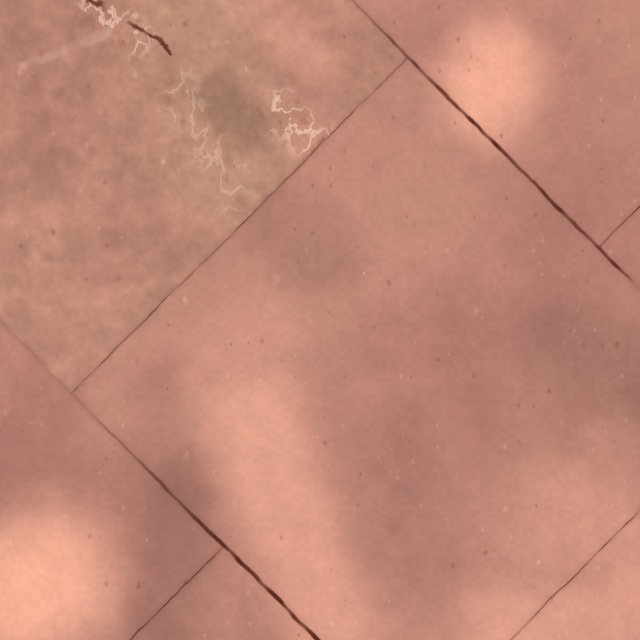
Give the GLSL for this texture, as a WebGL 1 fragment shader.

```glsl
precision highp float;
uniform vec2 u_resolution;

const vec3 SHADE = vec3(0.69, 0.475, 0.425);
const vec3 ROSE = vec3(0.77, 0.54, 0.478);
const vec3 TAN = vec3(0.745, 0.57, 0.47);
const vec3 SUNLIT = vec3(0.98, 0.70, 0.595);
const vec3 CHIP = vec3(0.92, 0.76, 0.67);
const vec3 GROOVE = vec3(0.34, 0.16, 0.12);

const vec2 PITCH = vec2(1.07, 1.051);   // stone length and course height on the diagonals
const vec2 OFFSET = vec2(0.727, -0.503);
const float BOND = 0.595;               // shift of each course along its length
const float DIAGONAL = 0.7071;

float hash(vec2 p) {
  return fract(sin(dot(p, vec2(127.1, 311.7))) * 43758.5453);
}

float noise(vec2 p) {
  vec2 i = floor(p), f = fract(p);
  f = f * f * (3.0 - 2.0 * f);
  return mix(mix(hash(i), hash(i + vec2(1.0, 0.0)), f.x),
             mix(hash(i + vec2(0.0, 1.0)), hash(i + 1.0), f.x), f.y);
}

float fbm(vec2 p) {
  float sum = 0.0, amp = 0.5;
  for (int i = 0; i < 5; i++) {
    sum += amp * noise(p);
    p = mat2(1.6, 1.2, -1.2, 1.6) * p + 7.3;
    amp *= 0.5;
  }
  return sum;
}

// Soft capsule around the segment a-b
float glow(vec2 p, vec2 a, vec2 b, float radius) {
  vec2 ab = b - a;
  float h = clamp(dot(p - a, ab) / dot(ab, ab), 0.0, 1.0);
  return 1.0 - smoothstep(0.15 * radius, radius, length(p - a - h * ab));
}

// Sparse uneven flecks, one at most per cell, most of them faint
float flecks(vec2 p, float cells, float chance, float size, float seed) {
  vec2 id = floor(p * cells) + seed;
  vec2 centre = 0.3 + 0.4 * vec2(hash(id + 3.1), hash(id + 8.7));
  float d = length((fract(p * cells) - centre) * vec2(1.2, 0.85)) / cells;
  float radius = size * mix(0.5, 1.2, hash(id + 5.3)) * (0.6 + 0.8 * noise(p * 250.0));
  float strength = mix(0.25, 1.0, hash(id + 6.9));
  return step(hash(id), chance) * strength * (1.0 - smoothstep(0.0, radius, d));
}

float groove(float d, float halfWidth, float soft) {
  return 1.0 - smoothstep(halfWidth - soft, halfWidth + soft, d);
}

float lineDistance(float x, float pitch) {
  return abs(x - floor(x + 0.5)) * pitch * DIAGONAL;
}

// Dappled light falling across the paving
float sunlight(vec2 p) {
  vec2 q = p + 0.05 * (vec2(fbm(p * 7.0), fbm(p * 7.0 + 20.0)) - 0.5);
  float light = 0.88 * glow(q, vec2(0.785, 0.89), vec2(0.76, 0.85), 0.12);
  light = max(light, 0.95 * glow(q, vec2(0.0, 0.06), vec2(0.08, 0.11), 0.17));
  light = max(light, 0.57 * glow(q, vec2(0.39, 0.35), vec2(0.51, 0.0), 0.12));
  light = max(light, 0.25 * glow(q, vec2(0.35, 0.42), vec2(0.40, 0.48), 0.10));
  light = max(light, 0.36 * glow(q, vec2(0.88, 0.20), vec2(0.96, 0.16), 0.13));
  return max(light, 0.55 * glow(q, vec2(0.80, 0.0), vec2(1.0, 0.05), 0.13));
}

void main() {
  vec2 p = gl_FragCoord.xy / u_resolution;
  float soft = max(0.0019, 0.9 / min(u_resolution.x, u_resolution.y));

  // Diagonal courses of stones in a running bond
  float wobble = 0.004 * (noise(p * 30.0) - 0.5) + 0.002 * (noise(p * 90.0) - 0.5);
  float along = p.x + 1.0 - p.y;
  float across = (p.x + p.y - 1.0 - OFFSET.y + wobble) / PITCH.y;
  float course = floor(across);
  float run = (along - OFFSET.x - BOND * course + wobble) / PITCH.x;
  vec2 stone = vec2(floor(run), course);
  float worn = stone == vec2(-1.0, 0.0) ? 1.0 : 0.0;

  // Mottled clay
  float clouds = smoothstep(0.25, 0.70, fbm(p * 4.5 + 13.0));
  vec3 color = mix(SHADE, ROSE, clouds);
  color = mix(color, TAN, 0.15 * smoothstep(0.45, 0.7, fbm(p * 6.0 + 31.0)));
  color *= 1.0 - 0.09 * glow(p, vec2(0.40, 0.68), vec2(0.50, 0.60), 0.11);
  color *= 1.0 - 0.10 * glow(p, vec2(0.25, 0.04), vec2(0.29, 0.22), 0.10);
  color *= 1.0 - 0.07 * glow(p, vec2(0.60, 0.30), vec2(0.66, 0.12), 0.12);
  color *= 1.0 - 0.10 * glow(p, vec2(0.88, 0.47), vec2(1.0, 0.41), 0.12);
  color = mix(color, SUNLIT, sunlight(p));

  // Stained, flaking stone
  float stain = glow(p, vec2(0.29, 0.98), vec2(0.37, 0.74), 0.15);
  color = mix(color, TAN, worn * (0.25 + 0.5 * stain));
  color *= 1.0 + worn * (0.16 * (fbm(p * 15.0) - 0.5) + 0.16 * (fbm(p * 55.0 + 5.0) - 0.5));
  color *= 1.0 - 0.16 * worn * glow(p, vec2(0.34, 0.85), vec2(0.39, 0.80), 0.06);
  color = mix(color, SUNLIT, 0.3 * worn * glow(p, vec2(0.45, 0.95), vec2(0.50, 0.90), 0.06));
  float flaking = worn * max(glow(p, vec2(0.15, 0.99), vec2(0.21, 0.94), 0.045),
                             glow(p, vec2(0.43, 0.83), vec2(0.50, 0.77), 0.050));
  flaking = max(flaking, 0.5 * worn * glow(p, vec2(0.28, 0.86), vec2(0.36, 0.70), 0.05));
  float ridge = 1.0 - abs(2.0 * fbm(p * vec2(42.0, 32.0) + 9.0) - 1.0);
  color = mix(color, CHIP, 0.8 * flaking * smoothstep(0.84, 0.98, ridge));
  color = mix(color, GROOVE, 0.22 * flaking * smoothstep(0.65, 0.45, ridge));
  vec2 bent = p + 0.03 * (fbm(p * 25.0) - 0.5);
  float vein = glow(bent, vec2(0.04, 0.90), vec2(0.17, 0.95), 0.012);
  color = mix(color, CHIP, 0.4 * worn * vein * noise(p * 60.0));
  float crack = glow(bent, vec2(0.14, 1.0), vec2(0.27, 0.92), 0.006);
  color = mix(color, GROOVE, 0.8 * worn * crack * smoothstep(0.5, 0.65, noise(p * 28.0)));

  // Grain and flecks
  color *= 1.0 + 0.04 * (noise(p * 150.0) - 0.5) + 0.075 * (fbm(p * 34.0) - 0.5);
  color = mix(color, CHIP, 0.6 * flecks(p, 22.0, 0.07, 0.008, 2.0));
  color = mix(color, CHIP, 0.3 * flecks(p, 55.0, 0.06, 0.005, 17.0));
  color = mix(color, GROOVE, 0.25 * flecks(p, 40.0, 0.06, 0.006, 60.0));

  // Long joints deepen along their run; cross joints stay thin and broken
  float courseLine = floor(across + 0.5);
  float depth = mix(0.08, 1.0, smoothstep(0.62, 1.30, along + 0.30 * courseLine));
  depth *= mix(0.5, 1.15, noise(vec2(along * 40.0, courseLine)));
  depth *= 1.0 - smoothstep(1.40, 1.44, along) * courseLine;
  float longGap = lineDistance(across, PITCH.y);
  float crossGap = lineDistance(run, PITCH.x);
  float crossDepth = mix(0.15, 0.75, noise(p * 55.0)) + 0.2 * abs(course);
  color *= 1.0 - 0.06 * groove(min(longGap, crossGap), 0.004, 0.007);
  color = mix(color, GROOVE, min(crossDepth, 0.9) * groove(crossGap, 0.0009, soft));
  color = mix(color, GROOVE, min(depth, 1.0) * groove(longGap, 0.0010 + 0.0022 * depth, soft));

  gl_FragColor = vec4(color, 1.0);
}
```
